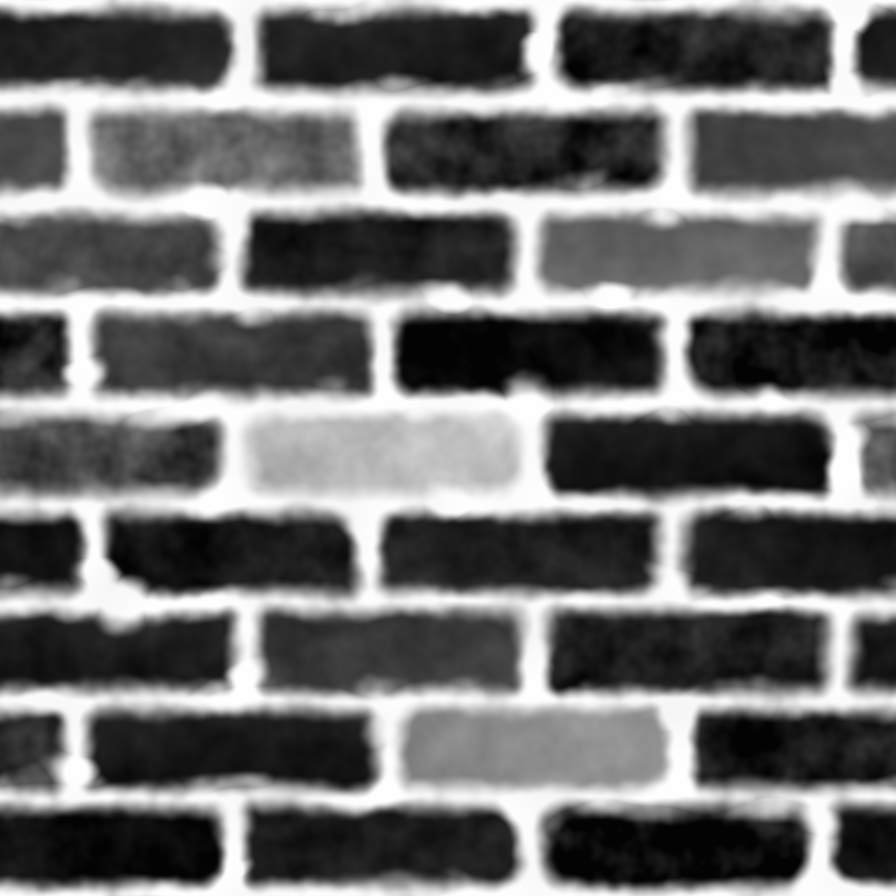
Write a WebGL 2 fragment shader that draws this texture.

```glsl
#version 300 es
precision highp float;
// Soft grey brick wall: nine staggered courses of three worn bricks, tiling on all sides.
// Every brick is a rounded-box distance with warped, chipped and blurred edges;
// periodic gradient noise supplies the wear and the mottled faces.

uniform vec2 u_resolution;
out vec4 fragColor;

const int ROWS = 9;
const int COLS = 3;
const float EVEN_JOINT = 0.267;      // first upright joint of even courses
const float ODD_JOINT = 0.090;       // first upright joint of odd courses
const float JOINT_STEP = 0.331;
const float JOINT_JITTER = 0.030;
const float JOINT_HALF = 0.0145;     // half width of upright joints
const float JOINT_SLANT = 0.10;
const float BRICK_HALF_HEIGHT = 0.0432;
const float ROW_SAG = 0.007;
const vec2 CORNER = vec2(0.010, 0.034);   // smallest and largest corner radius
const vec2 BLUR = vec2(0.009, 0.017);     // sharpest and softest edge
const float WARP = 0.007;
const float ROUGHNESS = 0.005;
const float CHIP_DEPTH = 0.040;
const float MORTAR = 0.995;
const float MORTAR_STAIN = 0.05;
const vec2 MOTTLE = vec2(0.05, 0.22);     // calm and heavily worn faces
const float FACE_TILT = 0.035;

// Face grey of each brick, one course per line from the top.
const float FACE[27] = float[27](
    0.13, 0.11, 0.11,
    0.27, 0.40, 0.13,
    0.28, 0.11, 0.39,
    0.09, 0.22, 0.03,
    0.27, 0.73, 0.08,
    0.09, 0.08, 0.12,
    0.10, 0.22, 0.11,
    0.10, 0.09, 0.55,
    0.04, 0.10, 0.03);

float hash(vec2 p) {
    vec3 q = fract(p.xyx * vec3(0.1031, 0.1030, 0.0973));
    q += dot(q, q.yzx + 33.33);
    return fract((q.x + q.y) * q.z);
}

float cornerSlope(vec2 cell, vec2 offset, vec2 period, float seed) {
    float angle = 6.28318 * hash(mod(cell, period) + seed);
    return dot(vec2(cos(angle), sin(angle)), offset);
}

// Gradient noise that repeats with the canvas; freq must be whole.
float noise(vec2 p, vec2 freq, float seed) {
    p *= freq;
    vec2 i = floor(p), f = p - i;
    vec2 u = f * f * f * (f * (f * 6.0 - 15.0) + 10.0);
    vec2 e = vec2(1.0, 0.0);
    float low = mix(cornerSlope(i, f, freq, seed),
                    cornerSlope(i + e.xy, f - e.xy, freq, seed), u.x);
    float high = mix(cornerSlope(i + e.yx, f - e.yx, freq, seed),
                     cornerSlope(i + e.xx, f - e.xx, freq, seed), u.x);
    return mix(low, high, u.y);
}

// Horizontal place of the upright joint that ends brick col.
float jointX(int row, int col) {
    float start = row % 2 == 0 ? EVEN_JOINT : ODD_JOINT;
    float jitter = hash(vec2(row, col) + 17.0) - 0.5;
    return start + float(col) * JOINT_STEP + jitter * JOINT_JITTER;
}

float roundedBox(vec2 p, vec2 halfSize, float radius) {
    vec2 q = abs(p) - halfSize + radius;
    return min(max(q.x, q.y), 0.0) + length(max(q, 0.0)) - radius;
}

void main() {
    vec2 p = gl_FragCoord.xy / u_resolution;

    // Wear fields shared by all bricks
    vec2 warped = p + WARP * vec2(noise(p, vec2(14.0), 3.0), noise(p, vec2(9.0, 18.0), 41.0));
    float rough = ROUGHNESS * (noise(p, vec2(28.0), 7.0) + 0.6 * noise(p, vec2(60.0), 23.0));
    float chip = CHIP_DEPTH * max(noise(p, vec2(11.0, 18.0), 59.0) - 0.22, 0.0);
    float softness = smoothstep(-0.5, 0.5, noise(p, vec2(10.0, 14.0), 83.0));
    float blur = mix(BLUR.x, BLUR.y, softness);
    float mottle = noise(p, vec2(16.0, 20.0), 101.0) + 0.6 * noise(p, vec2(38.0), 131.0)
                 + 0.3 * noise(p, vec2(80.0), 151.0);

    float grey = MORTAR - MORTAR_STAIN * max(noise(p, vec2(12.0), 171.0) + 0.1, 0.0);
    int nearRow = int(floor((1.0 - p.y) * float(ROWS)));

    // Lay the bricks of this course and its two neighbours
    for (int dr = -1; dr <= 1; dr++) {
        int row = (nearRow + dr + ROWS) % ROWS;
        float rowY = 1.0 - (float(row) + 0.5) / float(ROWS)
                   - ROW_SAG * sin(3.14159 * float(row) / float(ROWS - 1));
        for (int col = 0; col < COLS; col++) {
            vec2 id = vec2(row, col);
            float left = col == 0 ? jointX(row, COLS - 1) - 1.0 : jointX(row, col - 1);
            float right = jointX(row, col);
            vec2 q = fract(warped - vec2(0.5 * (left + right), rowY) + 0.5) - 0.5;
            q.x += q.y * JOINT_SLANT * (hash(id + 29.0) - 0.5);
            vec2 halfSize = vec2(0.5 * (right - left) - JOINT_HALF,
                                 BRICK_HALF_HEIGHT + 0.003 * (hash(id + 47.0) - 0.5));

            // Each corner is worn by its own amount
            float wear = hash(id * 5.0 + sign(q) + 61.0);
            float radius = mix(CORNER.x, CORNER.y, wear * wear);
            float d = roundedBox(q, halfSize, radius) + rough + chip;
            float cover = 1.0 - smoothstep(-blur, blur, d);

            // Mottled face with a slight slope of brightness
            float age = hash(id + 73.0);
            float angle = 6.28318 * hash(id + 89.0);
            float tilt = dot(q / halfSize, vec2(cos(angle), sin(angle)));
            float face = FACE[row * COLS + col] + mottle * mix(MOTTLE.x, MOTTLE.y, age * age)
                       + FACE_TILT * tilt;
            grey = mix(grey, clamp(face, 0.01, 0.9), cover);
        }
    }
    fragColor = vec4(vec3(grey), 1.0);
}
```
